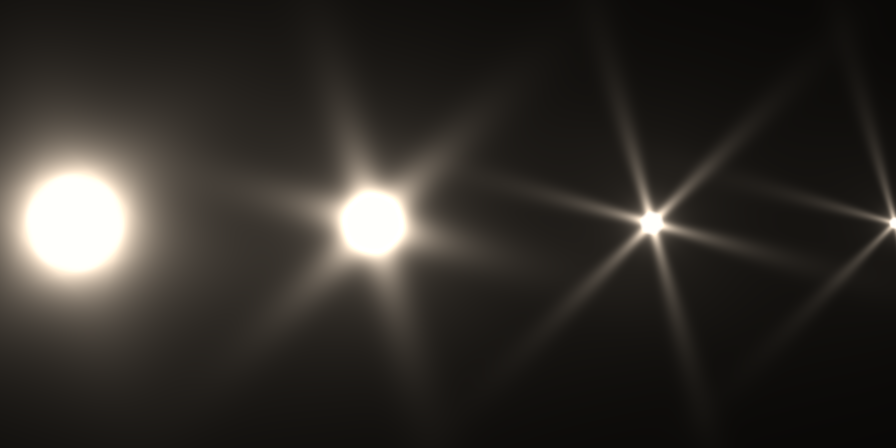
This background is drawn by a Shadertoy shader. Its source:

```glsl
// Four warm lamps in a dark row, shrinking to the right, with halos and six-armed flares.

const int LAMP_COUNT = 4;
const float LAMP_Y = 0.502;
const float FIRST_RAY_ANGLE = 0.785;
const float RAY_STEP = 1.0472;
const vec3 WARM_TINT = vec3(1.0, 0.92, 0.83);
const vec3 NIGHT = vec3(0.022, 0.019, 0.014);

// Bright disc with a faintly six-sided, soft rim
float lampDisc(vec2 p, float radius) {
    float angle = atan(p.y, p.x) - FIRST_RAY_ANGLE;
    float rim = radius * (1.0 + 0.015 * cos(6.0 * angle));
    float softness = 0.004 + 0.05 * radius;
    return 1.0 - smoothstep(rim - softness, rim + softness, length(p));
}

// Tight bloom at the rim plus a wide, slowly fading glow
float halo(vec2 p, float radius) {
    float gap = max(length(p) - radius, 0.0);
    float bloom = 0.38 * exp(-gap / (0.01 + 0.4 * radius));
    float glow = (0.05 + 3.0 * radius) * exp(-gap / 0.21);
    return bloom + glow;
}

// Three crossed beams that widen and fade away from the lamp
float flare(vec2 p, float radius, float gain) {
    float sum = 0.0;
    for (int i = 0; i < 3; i++) {
        float angle = FIRST_RAY_ANGLE + RAY_STEP * float(i);
        vec2 axis = vec2(cos(angle), sin(angle));
        float along = abs(dot(p, axis));
        float across = dot(p, vec2(-axis.y, axis.x));
        float width = 0.003 + 5.5 * radius * radius + 0.045 * along;
        float gap = max(along - radius, 0.0);
        float fade = gain * exp(-gap / 0.15) + 0.5 * gain * exp(-gap / 0.03);
        sum += fade * exp(-0.5 * across * across / (width * width));
    }
    return sum;
}

void mainImage(out vec4 fragColor, in vec2 fragCoord) {
    // Height is one unit; x is scaled so the row spans the whole width
    vec2 p = fragCoord / iResolution.y;
    p.x += 1.0 - 0.5 * iResolution.x / iResolution.y;

    vec4 lampX = vec4(0.167, 0.833, 1.455, 1.998);
    vec4 lampRadius = vec4(0.105, 0.063, 0.024, 0.011);
    vec4 rayGain = vec4(0.13, 0.36, 0.42, 0.32);

    float light = 0.0;
    float core = 0.0;
    for (int i = 0; i < LAMP_COUNT; i++) {
        vec2 q = p - vec2(lampX[i], LAMP_Y);
        light += halo(q, lampRadius[i]) + flare(q, lampRadius[i], rayGain[i]);
        core = max(core, lampDisc(q, lampRadius[i]));
    }

    vec3 color = NIGHT + WARM_TINT * light;
    color = mix(color, vec3(1.0, 1.0, 0.99), core);
    fragColor = vec4(clamp(color, 0.0, 1.0), 1.0);
}
```
